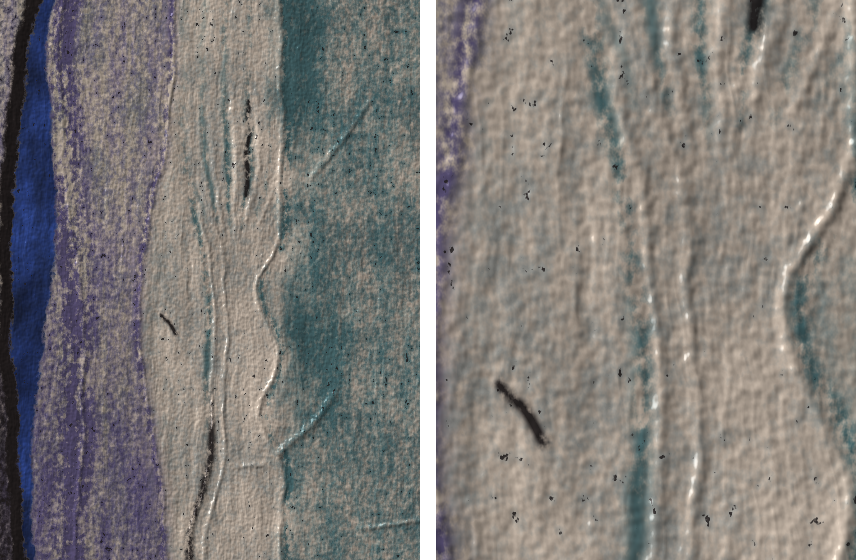
Left, the full canvas; right, a detail of the centre.
This texture is drawn by a Shadertoy shader. Its source:

```glsl
// Thick vertical paint on canvas: a black and blue strip, violet veils, a beige
// centre with folded ridges, and teal washes on the right. Stretched gradient
// noise breaks up the layers; a height field of folds and grain is lit from above.

#define BEIGE  vec3(0.65, 0.60, 0.55)
#define GREY   vec3(0.47, 0.47, 0.455)
#define TEAL   vec3(0.19, 0.295, 0.31)
#define VIOLET vec3(0.24, 0.215, 0.33)
#define BLUE   vec3(0.11, 0.17, 0.35)
#define BLACK  vec3(0.11, 0.095, 0.095)
#define RELIEF 0.85
#define GRAIN  0.22
#define STREAK 0.16
#define LIGHT  vec2(-0.0024, 0.0030)

vec2 gradientAt(vec2 cell) {
    vec3 q = fract(cell.xyx * vec3(0.1031, 0.1030, 0.0973));
    q += dot(q, q.yzx + 33.33);
    float angle = 6.2832 * fract((q.x + q.y) * q.z);
    return vec2(cos(angle), sin(angle));
}

// Gradient noise, about -0.7 to 0.7
float noise(vec2 p) {
    vec2 i = floor(p), f = fract(p), o = vec2(1, 0);
    vec2 u = f * f * (3.0 - 2.0 * f);
    float low = mix(dot(gradientAt(i), f), dot(gradientAt(i + o), f - o), u.x);
    float high = mix(dot(gradientAt(i + o.yx), f - o.yx), dot(gradientAt(i + 1.0), f - 1.0), u.x);
    return mix(low, high, u.y);
}

float fbm(vec2 p) {
    float sum = 0.0, amp = 1.0;
    for (int i = 0; i < 4; i++) {
        sum += amp * noise(p);
        p = p * 2.03 + 17.3;
        amp *= 0.62;
    }
    return sum;
}

vec2 warp(vec2 p) {
    return p + 0.016 * vec2(noise(p * 7.0), noise(p * 7.0 + 31.0)) + 0.006 * noise(p * 23.0);
}

float bump(float d, float width) { return exp(-d * d / (width * width)); }

float segment(vec2 p, vec2 a, vec2 b) {
    vec2 d = b - a;
    return length(p - a - d * clamp(dot(p - a, d) / dot(d, d), 0.0, 1.0));
}

// Paths of the long folds: x as a function of height
float spine(float y) {
    float wave = 0.638 + 0.021 * cos((y - 0.5) * 22.4);
    return mix(mix(0.672, wave, smoothstep(0.18, 0.3, y)), 0.667, smoothstep(0.66, 0.85, y));
}
float arm(float y) { return 0.45 + 0.055 * smoothstep(0.0, 0.3, y) - 0.05 * smoothstep(0.68, 0.93, y); }
float veil(float y) { return 0.40 - 0.067 * smoothstep(0.0, 0.55, y) + 0.08 * smoothstep(0.6, 1.15, y); }

// Fingers fanning upward from the centre
float fingers(vec2 p, float phase) {
    float fan = (p.x - 0.56) / mix(0.045, 0.115, smoothstep(0.74, 0.96, p.y));
    float mask = smoothstep(0.76, 0.84, p.y) * (1.0 - 0.55 * smoothstep(0.95, 1.2, p.y));
    return mask * bump(fan, 1.0) * pow(0.5 + 0.5 * cos(fan * 14.0 + 4.0 * noise(p * 5.0) + phase), 4.0);
}

float folds(vec2 p) {
    float h = bump(p.x - spine(p.y), 0.0065) + fingers(p, 0.0);
    for (int k = 0; k < 2; k++)
        h += 0.9 * bump(p.x - arm(p.y) - 0.03 * float(k), 0.0055) * (1.0 - smoothstep(0.75, 0.95, p.y));
    h += 1.2 * bump(segment(p, vec2(0.665, 0.25), vec2(0.80, 0.39)), 0.009);
    h += 0.8 * bump(segment(p, vec2(0.745, 0.92), vec2(0.88, 1.09)), 0.007);
    h += 0.8 * bump(segment(p, vec2(0.56, 0.23), vec2(0.63, 0.235)), 0.006);
    h += 0.8 * bump(segment(p, vec2(0.86, 0.08), vec2(1.0, 0.095)), 0.006);
    return h + 0.6 * bump(p.x - veil(p.y), 0.005) + 0.7 * bump(p.x - 0.17 - 0.03 * sin(p.y * 4.0), 0.006);
}

float height(vec2 p) {
    vec2 q = warp(p);
    float brush = 1.0 - abs(fbm(q * vec2(21.0, 2.8)));
    return 0.75 * folds(q) + 0.6 * brush + 0.32 * fbm(p * vec2(38.0, 24.0)) + GRAIN * noise(p * 130.0);
}

void mainImage(out vec4 fragColor, in vec2 fragCoord) {
    vec2 p = fragCoord / iResolution.x;
    p.y *= 1.3333 * iResolution.x / iResolution.y;
    vec2 q = warp(p);
    float y = q.y, streak = fbm(q * vec2(26.0, 3.5)), blot = fbm(p * vec2(9.0, 6.0) + 5.0);
    float speck = fbm(p * vec2(80.0, 60.0)), rough = 0.5 * streak + 0.5 * speck;
    float broken = smoothstep(-0.35, 0.35, rough + 0.5 * blot);

    // Beige ground rubbed with grey
    vec3 col = mix(BEIGE, GREY, clamp(0.3 + 0.8 * blot + 0.9 * speck, 0.0, 1.0));

    // Teal washes on the right and in the hollows beside folds
    float right = smoothstep(0.62, 0.76, q.x + 0.06 * blot);
    float wash = right * (0.48 + 0.35 * streak + 0.3 * blot);
    wash += 0.6 * bump(q.x - 0.71, 0.04) * smoothstep(0.9, 1.15, y);
    wash += 0.6 * bump(length((q - vec2(0.725, 0.50)) / vec2(0.085, 0.16)), 1.0) * right;
    float hollow = bump(q.x - arm(y) + 0.013, 0.008) * smoothstep(0.2, 0.5, y) * (1.0 - smoothstep(0.85, 1.0, y));
    hollow += bump(q.x - spine(y) - 0.015, 0.009) + 1.1 * fingers(q, 2.4);
    col = mix(col, TEAL, clamp(wash + 0.85 * hollow * broken + 0.5 * speck * right, 0.0, 0.93));

    // Violet veils on the left, heavier towards the bottom
    float left = 1.0 - smoothstep(-0.03, 0.03, q.x - veil(y) + 0.04 * rough);
    float violet = left * (0.3 + 0.28 * (1.0 - smoothstep(0.3, 0.85, y)) + 0.45 * streak + 0.5 * speck);
    violet += 0.6 * bump(q.x - 0.165 - 0.015 * sin(y * 4.0), 0.045) * broken;
    violet += 0.8 * bump(q.x - veil(y) + 0.004, 0.011) * broken;
    col = mix(col, VIOLET, clamp(violet, 0.0, 0.92));

    // Blue strip with its black border
    float rise = y - 0.72, edge = 0.028 + (rise > 0.0 ? 0.18 : 0.08) * rise * rise;
    float side = q.x - edge + 0.008 * speck, blueWidth = 0.02 + 0.085 * bump(y - 0.78, 0.36);
    float outer = 1.0 - smoothstep(-0.004, 0.004, side);
    col = mix(col, BLUE * (1.0 + 0.6 * blot), 0.93 * (1.0 - outer) * (1.0 - smoothstep(-0.004, 0.005, side - blueWidth)));
    float border = smoothstep(-0.042, -0.026, side);
    col = mix(col, BLACK, outer * clamp(max(border, 0.7 - 0.7 * smoothstep(0.4, 1.0, y) + 0.5 * speck), 0.0, 1.0));

    // Broken black strokes and sparse flecks
    float ink = bump(segment(q, vec2(0.585, 0.87), vec2(0.592, 1.09)), 0.006);
    ink += bump(q.x - arm(y) + 0.002, 0.008) * (1.0 - smoothstep(0.25, 0.45, y));
    ink += bump(segment(q, vec2(0.39, 0.585), vec2(0.42, 0.54)), 0.004);
    ink = ink * broken + 0.7 * smoothstep(0.62, 0.8, speck + 0.3 * streak);
    col = mix(col, BLACK, clamp(1.2 * ink, 0.0, 0.93));

    // Relief light, brush streaks and wet glints
    float slope = height(p) - height(p + LIGHT);
    col *= clamp(1.0 + RELIEF * slope + STREAK * streak + 0.1 * speck, 0.35, 1.4);
    col += 0.28 * smoothstep(0.28, 0.5, slope + 0.15 * speck);
    fragColor = vec4(clamp(col, 0.0, 1.0), 1.0);
}
```
